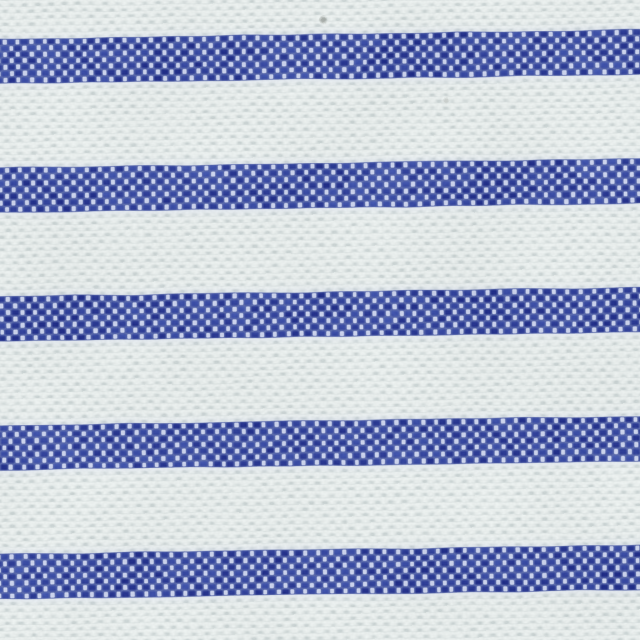
This texture is drawn by a WebGL 2 fragment shader. Its source:

```glsl
#version 300 es
precision highp float;

uniform vec2 u_resolution;
out vec4 fragColor;

const float TILT = 0.0145;                  // slope of the cloth
const vec2 PITCH = vec2(0.0104, 0.010065);  // thread spacing across and up
const float FIRST_STRIPE = 0.099;           // centre of the lowest stripe
const float STRIPE_PERIOD = 20.0;           // in rows
const float STRIPE_HALF = 3.5;              // in rows

const vec3 DEEP_BLUE = vec3(0.13, 0.18, 0.53);
const vec3 MID_BLUE = vec3(0.27, 0.35, 0.69);
const vec3 SOFT_BLUE = vec3(0.36, 0.42, 0.67);
const vec3 PALE_BLUE = vec3(0.79, 0.82, 0.92);
const vec3 WHITE = vec3(0.915, 0.935, 0.93);
const vec3 GREY = vec3(0.79, 0.825, 0.825);
const vec3 FLECK = vec3(0.58, 0.60, 0.58);

float hash(vec2 p) {
    vec3 q = fract(p.xyx * vec3(0.1031, 0.1030, 0.0973));
    q += dot(q, q.yzx + 33.33);
    return fract((q.x + q.y) * q.z);
}

vec2 gradientAt(vec2 cell) {
    float angle = 6.2832 * hash(cell);
    return vec2(cos(angle), sin(angle));
}

float gradientNoise(vec2 p) {
    vec2 i = floor(p), f = fract(p);
    vec2 w = f * f * f * (f * (f * 6.0 - 15.0) + 10.0);
    vec2 e = vec2(0.0, 1.0);
    float low = mix(dot(gradientAt(i), f), dot(gradientAt(i + e.yx), f - e.yx), w.x);
    float high = mix(dot(gradientAt(i + e), f - e), dot(gradientAt(i + 1.0), f - 1.0), w.x);
    return mix(low, high, w.y);
}

float roundBox(vec2 p, vec2 halfSize, float radius) {
    vec2 d = abs(p) - halfSize + radius;
    return length(max(d, 0.0)) + min(max(d.x, d.y), 0.0) - radius;
}

float cover(float dist, float soft) {
    return 1.0 - smoothstep(-soft, soft, dist);
}

// Signed distance to the nearest stripe edge, in rows
float stripeDistance(float v) {
    float period = STRIPE_PERIOD;
    return abs(v - period * round(v / period)) - STRIPE_HALF;
}

// Blue weft floats with pale warp dots between them
vec3 blueWeave(vec2 weft, float warp, float tone, float soft) {
    float core = cover(roundBox(weft, vec2(0.52, 0.40), 0.25), soft + 0.12);
    vec3 thread = mix(DEEP_BLUE, MID_BLUE, clamp(tone, 0.0, 1.0));
    return mix(mix(SOFT_BLUE, thread, core), PALE_BLUE, warp);
}

// White threads with a small grey hollow under each weft float
vec3 whiteWeave(vec2 weft, float warp, float tone) {
    vec2 q = (weft - vec2(0.12, -0.22)) / vec2(0.50, 0.27);
    float hollow = exp(-dot(q, q)) * (0.65 + 0.6 * tone);
    float seam = 0.28 * smoothstep(0.25, 0.5, abs(weft.y)) * (1.0 - warp);
    return mix(WHITE, GREY, clamp(hollow + seam, 0.0, 1.0));
}

float fleck(vec2 p, vec2 centre, float radius) {
    float ragged = 0.3 * radius * gradientNoise(p * 400.0);
    return cover(length(p - centre) + ragged - radius, radius * 0.6);
}

void main() {
    vec2 p = gl_FragCoord.xy / u_resolution;
    float pixel = 1.0 / min(u_resolution.x, u_resolution.y);
    float soft = max(0.13, 0.7 * pixel / PITCH.y);

    // Tilted thread coordinates with a slight wander
    vec2 thread = vec2(p.x + TILT * p.y, p.y - TILT * p.x - FIRST_STRIPE) / PITCH;
    thread += 0.22 * vec2(gradientNoise(thread * vec2(0.35, 0.12)),
                          gradientNoise(thread * vec2(0.12, 0.35) + 40.0));

    // Plain weave: floats shift by one column on each row
    float row = round(thread.y);
    float parity = mod(row, 2.0);
    float column = 2.0 * round((thread.x - parity) * 0.5) + parity;
    vec2 weft = thread - vec2(column, row);
    vec2 fromWarp = vec2(1.0 - abs(weft.x), weft.y);
    float jitter = hash(vec2(column, row) + 300.0);
    float dotWidth = 0.30 + 0.05 * gradientNoise(thread * 0.4 + 70.0);
    float warp = cover(roundBox(fromWarp, vec2(dotWidth, 0.38), 0.2), soft);

    // Stripes over the white ground, with slow changes of tone
    float drift = gradientNoise(p * 6.0 + 11.0);
    float blueTone = 0.8 * jitter + 0.35 * drift + 0.25 * weft.y;
    float edge = stripeDistance(thread.y);
    vec3 ground = whiteWeave(weft, warp, jitter);
    ground = mix(ground, PALE_BLUE, 0.35 * exp(-2.0 * max(edge, 0.0)));
    vec3 color = mix(ground, blueWeave(weft, warp, blueTone, soft), cover(edge, soft));

    // Fibre grain and small flecks
    color += 0.025 * gradientNoise(thread * vec2(2.1, 2.7)) + 0.012 * drift;
    float specks = fleck(p, vec2(0.505, 0.969), 0.005)
                 + 0.5 * fleck(p, vec2(0.697, 0.843), 0.004);
    color = mix(color, FLECK, 0.7 * min(specks, 1.0));

    fragColor = vec4(clamp(color, 0.0, 1.0), 1.0);
}
```
